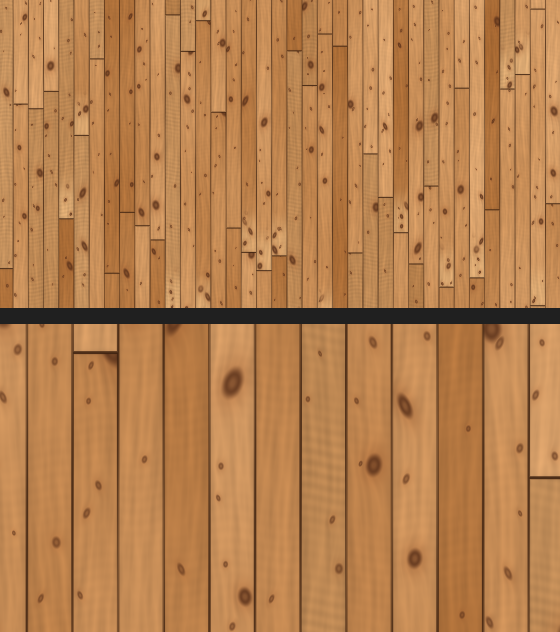
Top: the whole. Bottom: its middle third, enlarged.
Reproduce this texture procedurally as a Shadertoy shader.

```glsl
float hash(vec2 p) {
    return fract(sin(dot(p, vec2(127.1, 311.7))) * 43758.5);
}

// Distance to the nearest random point, one point per cell
float cellular(vec2 p) {
    vec2 base = floor(p);
    float nearest = 2.0;
    for (int j = -1; j <= 1; j++)
    for (int i = -1; i <= 1; i++) {
        vec2 cell = base + vec2(i, j);
        vec2 point = cell + vec2(hash(cell), hash(cell + 17.3));
        nearest = min(nearest, length(p - point));
    }
    return nearest;
}

// Knots scattered along a plank: x = dark core, y = soft halo
vec2 knots(vec2 q, float seed, float spacing, float chance, float radius) {
    vec2 mark = vec2(0.0);
    for (int i = -1; i <= 1; i++) {
        float cell = floor(q.y / spacing) + float(i);
        vec2 key = vec2(cell, seed);
        if (hash(key) > chance) continue;
        vec2 center = vec2(0.12 + 0.76 * hash(key + 3.1),
                           (cell + 0.2 + 0.6 * hash(key + 5.7)) * spacing);
        float r = radius * (0.55 + 0.8 * hash(key + 9.3));
        vec2 d = (q - center) / vec2(r, 1.35 * r);
        d.y += d.x * (hash(key + 2.9) - 0.5) * 1.4;
        float dist = length(d);
        float core = (1.0 - smoothstep(0.55, 1.25, dist)) * (0.65 + 0.35 * smoothstep(0.1, 0.6, dist));
        mark = max(mark, vec2(core, exp(-0.35 * dist * dist)));
    }
    return mark;
}

// Pixel coverage of a line with the given half width
float lineCover(float d, float halfWidth, float px) {
    return max(0.0, min(d + 0.5 * px, halfWidth) - max(d - 0.5 * px, -halfWidth)) / px;
}

void mainImage(out vec4 fragColor, in vec2 fragCoord) {
    // One unit is one plank width
    float px = 36.82 / iResolution.x;
    vec2 p = fragCoord * px + vec2(0.137, 0.0);

    // Staggered planks
    float column = floor(p.x);
    float plankLength = 19.5;
    float along = p.y + plankLength * hash(vec2(column, 4.7));
    float row = floor(along / plankLength);
    vec2 q = vec2(p.x - column, along - row * plankLength);
    vec2 plank = vec2(column, row);
    float seed = 60.0 * hash(plank + 1.3);

    // Knots, small pin marks, and a cluster in the pale foot of some planks
    float foot = step(0.55, hash(plank + 8.1)) * (1.0 - smoothstep(1.0, 3.2, q.y));
    vec2 large = knots(q, seed, 3.6, 0.32, 0.2);
    vec2 small = knots(q, seed + 11.0, 1.25, 0.5, 0.075);
    vec2 cluster = knots(q, seed + 23.0, 0.8, 0.85, 0.15) * foot;
    vec2 knot = max(large, max(small * vec2(0.75, 0.6), cluster));

    // Plank tone: some greyer, slowly varying along the length
    float tone = hash(plank + 6.4) + 0.1 * sin(0.45 * q.y + seed);
    vec3 color = mix(vec3(0.68, 0.435, 0.22), vec3(0.855, 0.635, 0.42), tone);
    float grey = step(0.68, hash(plank + 12.9));
    color = mix(color, vec3(0.73, 0.54, 0.34), 0.55 * grey);
    color = mix(color, vec3(0.89, 0.70, 0.48), 0.7 * foot);

    // Grain streaks bending around knots, flecks and saw marks
    float bend = q.x + 0.12 * sin(0.5 * q.y + seed) + 0.18 * knot.y;
    float grain = sin(13.0 * bend + seed + 0.6 * sin(0.9 * q.y))
                + 0.7 * sin(27.0 * bend + 2.0 * seed + 0.8 * sin(1.3 * q.y + seed))
                + 0.5 * sin(6.0 * bend - 0.35 * q.y + 3.0 * seed);
    float fleck = cellular(vec2(7.0 * bend, 0.9 * q.y) + seed) - 0.5;
    float saw = sin(25.0 * q.y + 2.0 * sin(3.0 * q.x + seed)) * (0.6 + 0.4 * sin(1.7 * q.y + seed));
    color *= 1.0 + 0.022 * grain + 0.08 * fleck + saw * mix(0.008, 0.03, grey);

    // Knot colours
    color = mix(color, vec3(0.60, 0.34, 0.17), 0.42 * knot.y);
    color = mix(color, vec3(0.35, 0.19, 0.10), 0.8 * knot.x);

    // Seams and end joints
    float side = min(q.x, 1.0 - q.x);
    float end = min(q.y, plankLength - q.y);
    color *= 1.0 - 0.1 * exp(-14.0 * min(side, end));
    float seam = max(lineCover(side, 0.028, px) * (0.75 + 0.2 * sin(0.6 * p.y + 5.0 * column)),
                     lineCover(end, 0.032, px));
    color = mix(color, vec3(0.24, 0.13, 0.06), 0.88 * clamp(seam, 0.0, 1.0));

    fragColor = vec4(color, 1.0);
}
```
